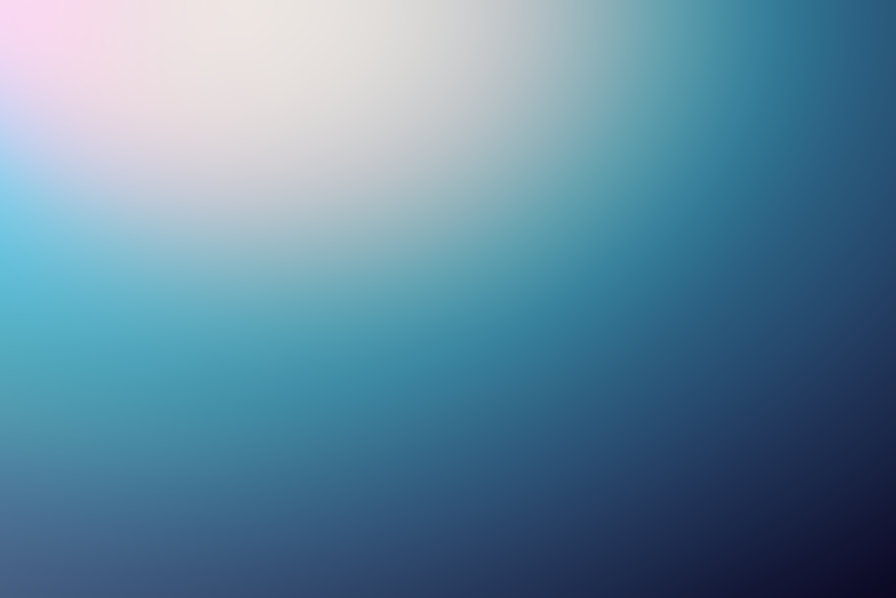
This background is drawn by a Shadertoy shader. Its source:

```glsl
// A soft elliptical glow at the upper left, fading from cream through teal to
// deep navy. Two radial colour ramps, one for the left edge and one for the
// right, are splined over the radius and blended across the canvas.

const vec2 GLOW_CENTER = vec2(0.26, 1.0);    // fractions of the canvas
const vec2 GLOW_RADII = vec2(0.573, 0.615);  // ellipse where radius = 1
const float STOP_SPACING = 0.175;            // radius between ramp colours
const int STOPS = 13;

const float BLEND_WIDTH = 0.85;              // where the right ramp takes over
const float INNER_BLEND = 4.0;               // blend sharpness within the glow
const float OUTER_BLEND = 1.5;               // blend sharpness in the shade

const vec3 CORNER_PINK = vec3(0.99, 0.85, 0.95);
const float CORNER_SIZE = 0.13;
const float CORNER_STRENGTH = 0.85;

// Pink, sky blue, aqua, then slate
const vec3 LEFT_RAMP[STOPS] = vec3[STOPS](
    vec3(0.97, 0.88, 0.92), vec3(0.97, 0.88, 0.92), vec3(0.98, 0.86, 0.93),
    vec3(0.81, 0.83, 0.95), vec3(0.53, 0.80, 0.91), vec3(0.38, 0.74, 0.84),
    vec3(0.33, 0.67, 0.75), vec3(0.32, 0.59, 0.68), vec3(0.30, 0.48, 0.61),
    vec3(0.28, 0.40, 0.54), vec3(0.26, 0.35, 0.49), vec3(0.23, 0.30, 0.44),
    vec3(0.20, 0.26, 0.40));

// Cream, grey, teal, then navy
const vec3 RIGHT_RAMP[STOPS] = vec3[STOPS](
    vec3(0.92, 0.91, 0.88), vec3(0.90, 0.89, 0.87), vec3(0.85, 0.85, 0.84),
    vec3(0.76, 0.78, 0.79), vec3(0.58, 0.70, 0.73), vec3(0.36, 0.61, 0.67),
    vec3(0.21, 0.49, 0.60), vec3(0.17, 0.38, 0.51), vec3(0.15, 0.30, 0.44),
    vec3(0.13, 0.22, 0.36), vec3(0.10, 0.15, 0.28), vec3(0.07, 0.08, 0.20),
    vec3(0.04, 0.03, 0.13));

// Smooth Catmull-Rom lookup, clamped at both ends of the ramp
vec3 sampleRamp(vec3 ramp[STOPS], float radius) {
    float position = clamp(radius / STOP_SPACING, 0.0, float(STOPS - 1));
    int i = min(int(position), STOPS - 2);
    float t = position - float(i);
    vec3 a = ramp[max(i - 1, 0)];
    vec3 b = ramp[i];
    vec3 c = ramp[i + 1];
    vec3 d = ramp[min(i + 2, STOPS - 1)];
    return b + 0.5 * t * (c - a
        + t * (2.0 * a - 5.0 * b + 4.0 * c - d
        + t * (3.0 * (b - c) + d - a)));
}

void mainImage(out vec4 fragColor, in vec2 fragCoord) {
    vec2 uv = fragCoord / iResolution.xy;
    float radius = length((uv - GLOW_CENTER) / GLOW_RADII);

    // Blend from the left ramp to the right one, faster inside the glow
    float sharpness = mix(INNER_BLEND, OUTER_BLEND, smoothstep(0.5, 1.2, radius));
    float across = clamp(uv.x / BLEND_WIDTH, 0.0, 1.0);
    float rightness = 1.0 - pow(1.0 - across, sharpness);
    vec3 color = mix(sampleRamp(LEFT_RAMP, radius),
                     sampleRamp(RIGHT_RAMP, radius), rightness);

    // Pink tint in the top left corner
    vec2 corner = (uv - vec2(0.0, 1.0)) / CORNER_SIZE;
    color = mix(color, CORNER_PINK, CORNER_STRENGTH * exp(-dot(corner, corner)));

    fragColor = vec4(clamp(color, 0.0, 1.0), 1.0);
}
```
